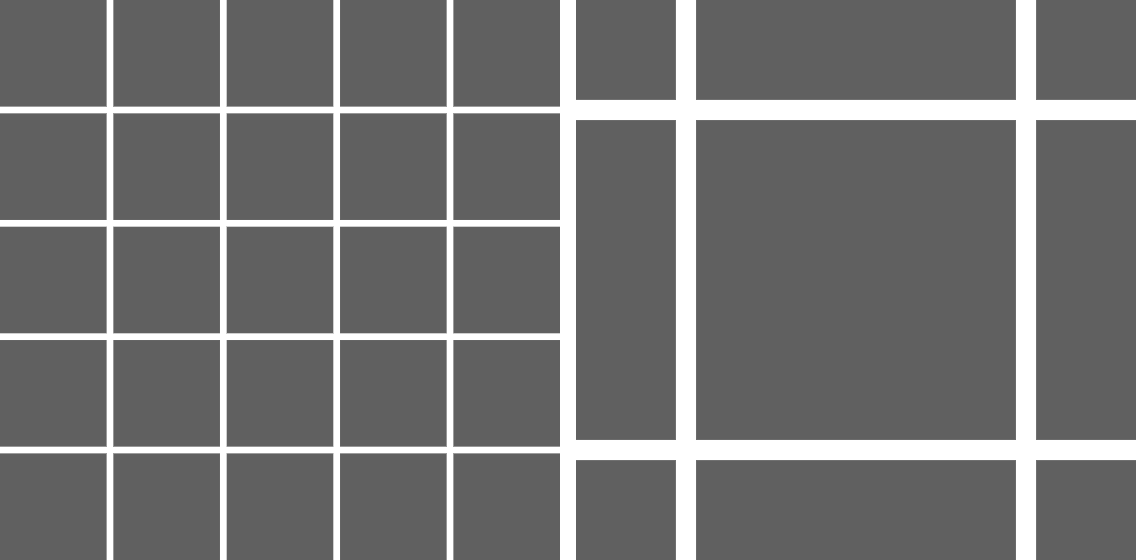
Left, the full canvas; right, a detail of the centre.
This pattern is drawn by a WebGL 1 fragment shader. Its source:

```glsl
precision highp float;
// Five by five flat grey square tiles separated by thin white joints.
// The tile pitch is repeated with fract about the canvas centre, and each
// joint is a distance to its centre line, smoothed over one pixel.

uniform vec2 u_resolution;

// Distance to the nearest joint centre line on each axis
vec2 jointDistance(vec2 uv, float pitch) {
    return abs(fract((uv - 0.5) / pitch) - 0.5) * pitch;
}

void main() {
    vec2 uv = gl_FragCoord.xy / u_resolution;
    vec2 pixel = 1.0 / u_resolution;

    // Five tiles plus four joints span the canvas: 5 * pitch - width = 1
    float jointWidth = 0.012;
    float pitch = (1.0 + jointWidth) / 5.0;

    // Pixel coverage of the vertical and horizontal joints
    vec2 edge = jointDistance(uv, pitch) - 0.5 * jointWidth;
    vec2 coverage = clamp(0.5 - edge / pixel, 0.0, 1.0);
    float joint = max(coverage.x, coverage.y);

    vec3 tileGrey = vec3(0.378);
    vec3 jointWhite = vec3(1.0);
    gl_FragColor = vec4(mix(tileGrey, jointWhite, joint), 1.0);
}
```
